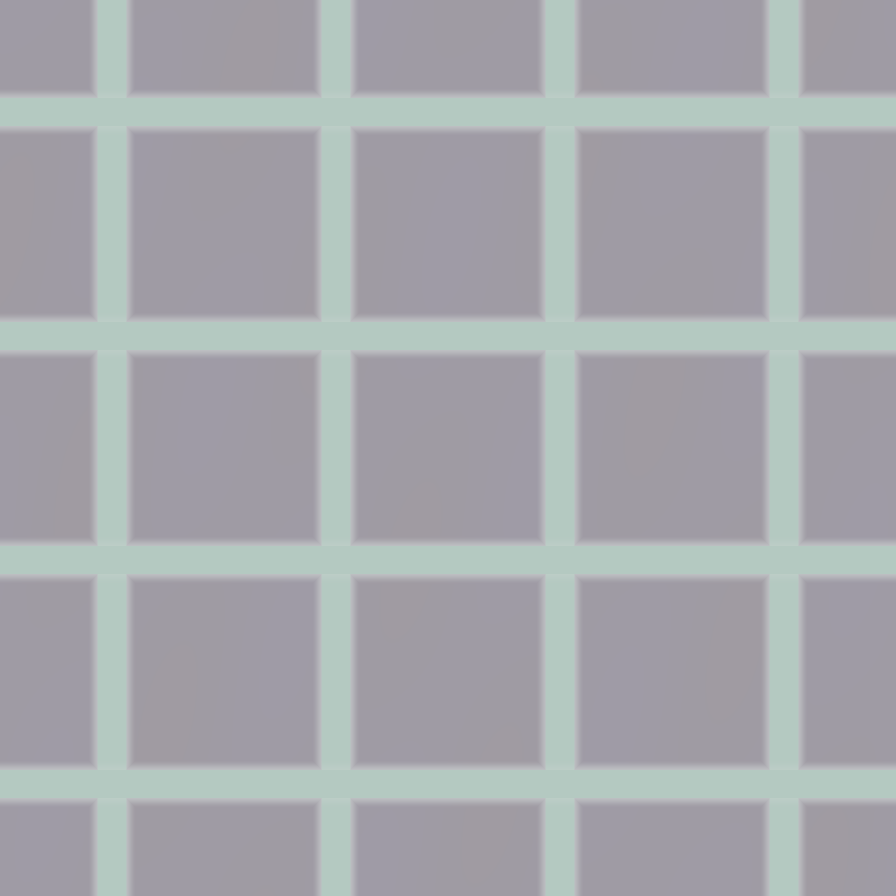
This pattern is drawn by a Shadertoy shader. Its source:

```glsl
// Four by four grid of mauve square tiles between flat sage bands.
// Distances to the nearest band centres give the bands and a pale blurred rim;
// horizontal bands lie on top, and whole-period sines tint the tiles faintly.

const float TAU = 6.2831853;

// Coverage of a band of given half width, smoothed over one pixel
float band(float dist, float halfWidth, float pixel) {
    return 1.0 - smoothstep(-0.5 * pixel, 0.5 * pixel, dist - halfWidth);
}

// Soft light that fades away from the edge of a band
float rim(float dist) {
    return 1.0 - smoothstep(0.056, 0.108, dist);
}

// Slow colour drift that wraps at the canvas borders
float drift(vec2 uv) {
    return 0.5 * sin(TAU * (3.0 * uv.x + uv.y)) + 0.5 * sin(TAU * (5.0 * uv.x - 2.0 * uv.y) + 1.3);
}

void mainImage(out vec4 fragColor, in vec2 fragCoord) {
    vec2 uv = fragCoord / iResolution.xy;
    vec2 toBand = abs(fract(uv * 4.0) - 0.5);
    vec2 pixel = 4.0 / iResolution.xy;

    vec3 sage = vec3(0.706, 0.788, 0.757);
    vec3 pale = vec3(0.745, 0.755, 0.765);

    // Tiles with a faint warm to cool drift
    vec3 color = vec3(0.624, 0.606, 0.643) + vec3(-0.002, 0.0, 0.008) * drift(uv);

    // Blurred rim along all four sides
    float glow = max(rim(toBand.x), rim(toBand.y));
    color = mix(color, pale, glow);

    // Vertical bands, slightly lightened where they meet the horizontal ones
    vec3 upright = mix(sage, vec3(0.755, 0.81, 0.79), 0.7 * rim(toBand.y));
    color = mix(color, upright, band(toBand.x, 0.0645, pixel.x));

    // Horizontal bands on top
    color = mix(color, sage, band(toBand.y, 0.0625, pixel.y));

    fragColor = vec4(color, 1.0);
}
```
